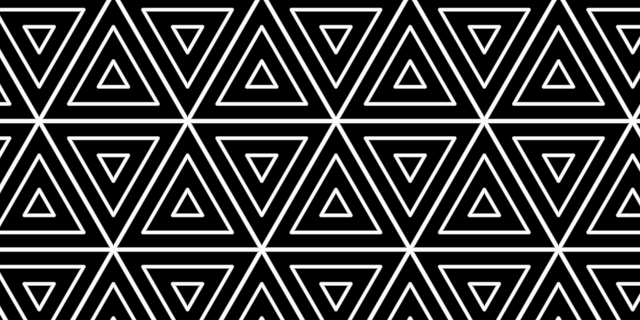
A Shadertoy shader for this pattern:

```glsl
// White triangular lattice on black, with two nested triangles in every cell.

const float SQRT3 = 1.7320508;

// Signed distance to an upright equilateral triangle centred on the origin.
float triangleDistance(vec2 p, float halfSide) {
    p.x = abs(p.x) - halfSide;
    p.y += halfSide / SQRT3;
    if (p.x + SQRT3 * p.y > 0.0) {
        p = vec2(p.x - SQRT3 * p.y, -SQRT3 * p.x - p.y) * 0.5;
    }
    p.x -= clamp(p.x, -2.0 * halfSide, 0.0);
    return -length(p) * sign(p.y);
}

// Folds the plane into one upright triangle with its centroid at the origin.
vec2 foldToTriangle(vec2 p, float side) {
    float rowHeight = side * SQRT3 * 0.5;
    float row = floor(p.y / rowHeight);
    p.y -= row * rowHeight;
    p.x = abs(mod(p.x - 0.5 * side * row, side) - 0.5 * side);

    // Turn the inverted cells upright
    if (p.y > rowHeight - SQRT3 * p.x) {
        p = vec2(p.x - 0.5 * side, rowHeight - p.y);
    }
    return p - vec2(0.0, rowHeight / 3.0);
}

void mainImage(out vec4 fragColor, in vec2 fragCoord) {
    vec2 uv = fragCoord / iResolution.y;
    float side = 0.4637;
    float soft = 1.0 / iResolution.y;
    vec2 p = foldToTriangle(uv - vec2(0.3543, 0.2201), side);

    // Lattice edge first, then the two thinner inner outlines
    float ink = 0.0;
    for (int ring = 0; ring < 3; ring++) {
        float halfSide = 0.5 * side * (1.0 - 0.4 * float(ring));
        float halfWidth = ring == 0 ? 0.0069 : 0.0058;
        float edge = abs(triangleDistance(p, halfSide)) - halfWidth;
        ink = max(ink, 1.0 - smoothstep(-soft, soft, edge));
    }

    fragColor = vec4(vec3(0.99 * ink), 1.0);
}
```
